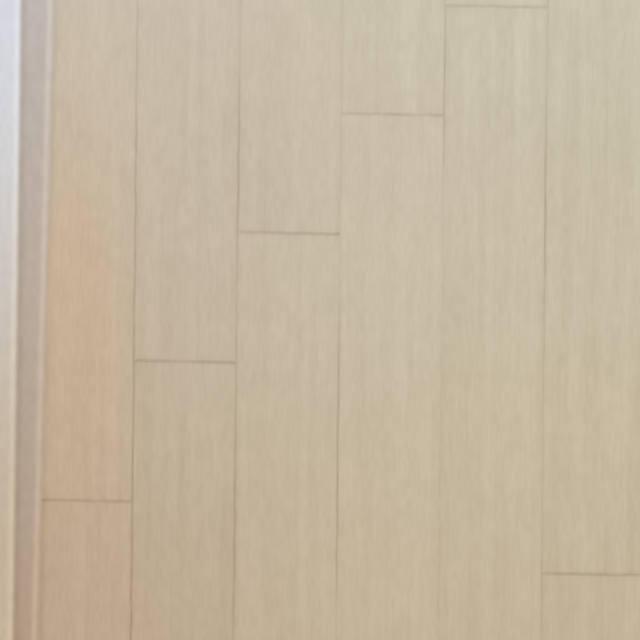
Reproduce this texture procedurally as a WebGL 1 fragment shader.

```glsl
precision highp float;
// Pale wooden floor: long upright planks with stepped end joints and faint,
// broken seams, beside a slanted skirting board at the left edge.
// Planks repeat by floor/fract; stretched value noise gives grain and wear.

uniform vec2 u_resolution;

// Layout, in canvas widths and heights
const float PLANK_WIDTH = 0.1602;
const float FIRST_SEAM = 0.0443;
const float SEAM_LEAN = 0.0105;      // sideways drift from bottom to top
const float BOARD_LENGTH = 1.04;
const float JOINT_START = 0.218;
const float JOINT_STEP = 0.225;      // rise of the end joint per plank
const float JOINT_SHRINK = 0.008;    // the rise lessens toward the right
const float SEAM_HALF = 0.0013;
const float JOINT_HALF = 0.0022;
const vec2 TRIM_EDGE = vec2(0.060, 0.085);    // bottom, top
const vec2 TRIM_GROOVE = vec2(0.020, 0.032);  // bottom, top

// Strengths
const float SEAM_DARK = 0.085;
const float JOINT_DARK = 0.060;
const float GRAIN = 0.030;
const float FINE_GRAIN = 0.020;
const float MOTTLE = 0.020;
const float BOARD_TONE = 0.014;

// Floor light at the four corners
const vec3 BOTTOM_LEFT = vec3(0.730, 0.650, 0.550);
const vec3 BOTTOM_RIGHT = vec3(0.768, 0.708, 0.603);
const vec3 TOP_LEFT = vec3(0.785, 0.738, 0.670);
const vec3 TOP_RIGHT = vec3(0.807, 0.778, 0.688);
const vec3 WARM_TINT = vec3(0.020, -0.008, -0.030);

// Skirting board
const vec3 FACE_LOW = vec3(0.765, 0.695, 0.600);
const vec3 FACE_HIGH = vec3(0.835, 0.845, 0.870);
const vec3 BEVEL_LOW = vec3(0.690, 0.605, 0.515);
const vec3 BEVEL_HIGH = vec3(0.750, 0.715, 0.690);
const vec3 RIM_LIGHT = vec3(0.065, 0.060, 0.050);

float hash(vec2 p) {
  vec3 q = fract(vec3(p.xyx) * 0.1031);
  q += dot(q, q.yzx + 33.33);
  return fract((q.x + q.y) * q.z);
}

float noise(vec2 p) {
  vec2 i = floor(p);
  vec2 f = fract(p);
  f = f * f * (3.0 - 2.0 * f);
  float low = mix(hash(i), hash(i + vec2(1.0, 0.0)), f.x);
  float high = mix(hash(i + vec2(0.0, 1.0)), hash(i + vec2(1.0, 1.0)), f.x);
  return mix(low, high, f.y);
}

// Soft line of given half width around distance zero
float line(float d, float halfWidth, float pixel) {
  return 1.0 - smoothstep(halfWidth - pixel, halfWidth + 1.5 * pixel, abs(d));
}

float glow(float d, float radius) {
  return exp(-d * d / (radius * radius));
}

vec3 floorColor(vec2 uv, float pixel) {
  // Plank and board cells
  float wobble = 0.0012 * (noise(vec2(uv.x * 6.0, uv.y * 28.0)) - 0.5);
  float x = uv.x - FIRST_SEAM - SEAM_LEAN * uv.y + wobble;
  float plank = floor(x / PLANK_WIDTH);
  float across = fract(x / PLANK_WIDTH);
  float joint = JOINT_START + plank * (JOINT_STEP - JOINT_SHRINK * plank);
  float along = uv.y - joint + 0.004 * (across - 0.5) + 2.0 * wobble;
  float board = floor(along / BOARD_LENGTH);
  float seed = hash(vec2(plank + 3.0, board + 11.0));

  // Broad light and warm stain beside the skirting
  vec3 color = mix(mix(BOTTOM_LEFT, BOTTOM_RIGHT, smoothstep(0.0, 0.75, uv.x)),
                   mix(TOP_LEFT, TOP_RIGHT, uv.x), uv.y);
  color += WARM_TINT * glow(uv.x - 0.11, 0.09) * glow(uv.y - 0.52, 0.32);
  color += BOARD_TONE * (seed - 0.5);

  // Wood grain, shifted on every board
  vec2 g = vec2(x, uv.y) + seed * vec2(7.0, 13.0);
  float streak = noise(g * vec2(75.0, 2.6)) * 0.6 + noise(g * vec2(170.0, 7.0)) * 0.4;
  float fine = noise(g * vec2(260.0, 65.0));
  float mottle = noise(g * vec2(38.0, 26.0)) * 0.5 + noise(g * vec2(85.0, 70.0)) * 0.5;
  color += GRAIN * mix(0.75, 1.25, uv.x) * (streak - 0.5) * vec3(0.9, 1.0, 1.05);
  color += FINE_GRAIN * (fine - 0.5) + MOTTLE * (mottle - 0.5);

  // Worn seams and end joints
  float seamId = floor(x / PLANK_WIDTH + 0.5);
  float seamDist = x - seamId * PLANK_WIDTH;
  float jointDist = along - floor(along / BOARD_LENGTH + 0.5) * BOARD_LENGTH;
  float wear = noise(vec2(seamId * 5.3, uv.y * 5.0 + seamId * 2.7));
  wear = (0.15 + 0.85 * smoothstep(0.2, 0.8, wear)) * mix(0.6, 1.0, noise(uv * vec2(9.0, 60.0)));
  float scuff = mix(0.45, 1.0, noise(vec2(uv.x * 32.0, plank)));
  float dark = SEAM_DARK * wear * line(seamDist, SEAM_HALF, pixel);
  dark = max(dark, JOINT_DARK * scuff * line(jointDist, JOINT_HALF, pixel));
  dark += 0.008 * glow(seamDist, 0.006) + 0.010 * glow(jointDist, 0.007);
  return color - dark * vec3(0.95, 1.0, 1.0);
}

vec3 trimColor(vec2 uv, float edge, float groove) {
  vec3 face = mix(FACE_LOW, FACE_HIGH, smoothstep(0.1, 1.0, uv.y));
  vec3 bevel = mix(BEVEL_LOW, BEVEL_HIGH, uv.y);
  vec3 color = mix(face, bevel, smoothstep(-0.004, 0.005, uv.x - groove));
  color += RIM_LIGHT * (0.7 * glow(uv.x - groove + 0.005, 0.005) + glow(uv.x - edge + 0.007, 0.005));
  color -= 0.035 * glow(uv.x - groove - 0.005, 0.006);
  return color + 0.022 * (noise(uv * vec2(150.0, 75.0)) - 0.5);
}

void main() {
  vec2 uv = gl_FragCoord.xy / u_resolution;
  float pixel = 1.0 / min(u_resolution.x, u_resolution.y);
  float edge = mix(TRIM_EDGE.x, TRIM_EDGE.y, uv.y);
  float groove = mix(TRIM_GROOVE.x, TRIM_GROOVE.y, uv.y);
  vec3 color = floorColor(uv, pixel) - 0.035 * glow(uv.x - edge - 0.002, 0.006);
  float onFloor = smoothstep(-0.002 - pixel, 0.002 + pixel, uv.x - edge);
  gl_FragColor = vec4(mix(trimColor(uv, edge, groove), color, onFloor), 1.0);
}
```
